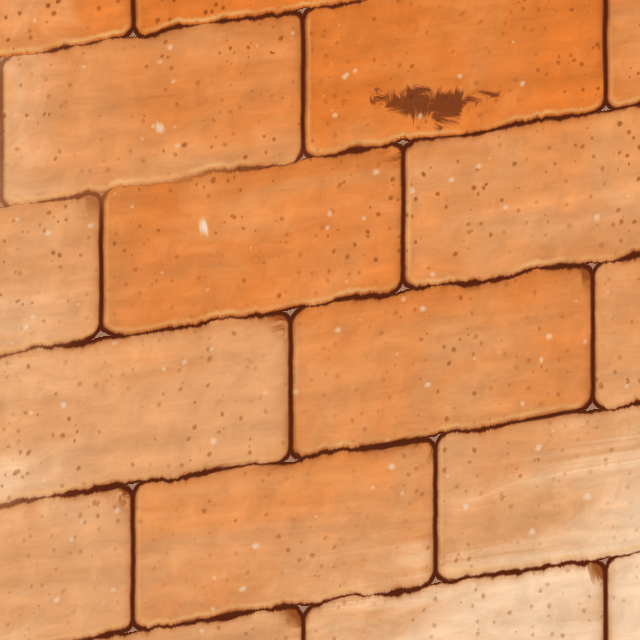
Give the GLSL for this texture, as a Shadertoy shader.

```glsl
// Weathered orange brick wall in running bond, its courses climbing to the right.

const float SLOPE = 0.158;                  // rise of the courses
const vec2 BRICK = vec2(0.472, 0.2325);     // brick pitch
const float FIRST_BED = 0.091;              // depth of the uppermost bed joint
const vec3 WARM = vec3(0.88, 0.48, 0.20);
const vec3 PALE = vec3(0.89, 0.63, 0.42);
const vec3 CREAM = vec3(0.96, 0.82, 0.68);
const vec3 SOOT = vec3(0.34, 0.14, 0.07);
const vec3 RUST = vec3(0.62, 0.31, 0.12);
const vec3 MORTAR = vec3(0.66, 0.49, 0.40);

vec2 hash2(vec2 p) {
    vec3 q = fract(vec3(p.xyx) * vec3(0.1031, 0.1030, 0.0973));
    q += dot(q, q.yzx + 33.33);
    return fract((q.xx + q.yz) * q.zy);
}

// Layered, warped sines, roughly -1 to 1
float waves(vec2 p) {
    float sum = 0.0, amp = 0.6;
    for (int i = 0; i < 5; i++) {
        p = mat2(0.8, 0.6, -0.6, 0.8) * p;
        p += 0.7 * sin(p.yx * 1.3 + float(i));
        sum += amp * sin(p.x) * cos(p.y);
        p *= 1.9;
        amp *= 0.62;
    }
    return sum;
}

// Cellular noise: distance to the nearest seed, and that seed's random value
vec2 cells(vec2 p) {
    vec2 base = floor(p), best = vec2(9.0, 0.0);
    for (int y = -1; y <= 1; y++)
    for (int x = -1; x <= 1; x++) {
        vec2 id = base + vec2(x, y);
        float d = length(id + hash2(id) - p);
        if (d < best.x) best = vec2(d, hash2(id + 71.0).x);
    }
    return best;
}

// Soft spots of uneven size and strength on the given share of cells
float spots(vec2 p, float share, float radius) {
    vec2 c = cells(p);
    float size = fract(c.y * 57.0);
    float r = radius * (0.5 + size);
    return (1.0 - smoothstep(0.2 * r, r, c.x)) * step(1.0 - share, c.y) * (0.4 + 0.6 * size);
}

float blob(vec2 p, vec2 centre, vec2 size) {
    vec2 q = (p - centre) / size;
    return exp(-dot(q, q));
}

float roundedBox(vec2 p, vec2 halfSize, float radius) {
    vec2 q = abs(p) - halfSize + radius;
    return length(max(q, 0.0)) + min(max(q.x, q.y), 0.0) - radius;
}

// Sideways start of a course: half bond with a slow drift
float courseShift(float row) {
    float turn = row * 1.5708;
    return mod(row, 2.0) < 0.5 ? 0.183 + 0.025 * cos(turn) : 0.464 + 0.010 * sin(turn);
}

// Clay tone: warmer on high courses, bleached at the left and the lower right
vec3 clay(vec2 uv, vec2 along, float row, float col) {
    float mottle = waves(along * vec2(9.0, 17.0) + 5.0 * row);
    float streak = waves(along * vec2(5.0, 42.0) + 3.0 * col);
    float warmth = 0.32 + 0.9 * (uv.y - 0.5) + 0.22 * cos(2.4 * col);
    warmth += 0.4 * float(row < 0.5) + 0.28 * mottle;
    vec3 color = mix(PALE, WARM, clamp(warmth, 0.0, 1.0));
    float bleach = smoothstep(0.25, 0.9, uv.x - 1.6 * uv.y + 0.22 * streak);
    float leftWear = (1.0 - smoothstep(0.0, 0.25, uv.x)) * (0.2 + 0.5 * mottle);
    color = mix(color, CREAM, clamp(0.9 * bleach + leftWear, 0.0, 0.9));
    float grain = waves(along * vec2(60.0, 85.0)) + 0.7 * waves(along * vec2(24.0, 38.0) + 9.0);
    return color * (1.0 + 0.04 * streak + 0.045 * grain);
}

void mainImage(out vec4 fragColor, in vec2 fragCoord) {
    vec2 uv = fragCoord / iResolution.xy;
    float pixel = 1.0 / iResolution.y;

    // Wall coordinates, roughened so that the bed joints wander
    float rough = waves(uv * vec2(27.0, 9.0));
    vec2 along = vec2(uv.x, 1.0 - uv.y + SLOPE * uv.x);
    vec2 wall = along + vec2(0.0012 * waves(uv.yx * 22.0), 0.0055 * rough);
    float row = floor((wall.y - FIRST_BED) / BRICK.y) + 1.0;
    float column = (wall.x - courseShift(row)) / BRICK.x;
    float col = floor(column);
    vec2 local = vec2(fract(column), fract((wall.y - FIRST_BED) / BRICK.y)) - 0.5;
    local *= BRICK;

    // Chipped outline: steady upright joints, bed joints that pinch and swell
    float crumble = waves(uv * vec2(30.0, 22.0) + 4.0);
    vec2 gap = vec2(0.0036, 0.0026 + 0.0034 * crumble);
    float edge = roundedBox(local, 0.5 * BRICK - gap, 0.020);

    vec3 color = clay(uv, along, row, col);

    // Clustered pits, a scarred patch and pale chips
    float cluster = 0.35 + 0.65 * smoothstep(-0.3, 0.5, waves(uv * 13.0));
    vec2 ragged = along + 0.004 * vec2(crumble, rough);
    float pits = spots(ragged * vec2(75.0, 68.0), 0.22, 0.30) * cluster;
    float scar = blob(uv, vec2(0.67, 0.835), vec2(0.09, 0.030));
    scar = smoothstep(0.25, 0.7, scar + 0.45 * waves(ragged * vec2(75.0, 60.0)) - 0.1) * step(0.05, scar);
    float flecks = spots(ragged * 42.0 + 17.0, 0.07, 0.22);
    float chips = spots(uv * 9.0 + 0.12 * rough, 0.05, 0.12);
    color = mix(color, RUST * 0.85, pits * (0.35 + 0.45 * uv.y));
    color = mix(color, SOOT, 0.7 * scar);
    color = mix(color, vec3(0.95, 0.86, 0.77), max(0.6 * flecks, chips));

    // Pale broken rims on lower and left edges
    float lit = max(smoothstep(0.09, 0.11, local.y), 1.0 - smoothstep(-0.23, -0.22, local.x));
    float rim = smoothstep(-0.014, -0.007, edge) * (1.0 - smoothstep(-0.006, -0.002, edge));
    color = mix(color, vec3(0.97, 0.75, 0.49), rim * lit * (0.5 + 0.4 * rough));

    // Dirt by the joints and stains in the upper right corners
    float worn = 1.0 - 0.85 * blob(uv, vec2(0.26, 0.715), vec2(0.2, 0.05));
    worn *= 0.5 + 0.5 * smoothstep(0.0, 0.16, uv.x);
    float stain = blob(local, vec2(0.226, -0.106), vec2(0.018, 0.022));
    stain *= smoothstep(-0.25, 0.3, waves(uv * 50.0 + row));
    float dirt = (0.45 + 0.35 * crumble) * exp(190.0 * min(edge, 0.0));
    color = mix(color, RUST * 0.9, worn * clamp(dirt + 0.9 * stain, 0.0, 0.9));

    // Dark open joints, with grey mortar where they widen
    vec3 joint = mix(SOOT, MORTAR, smoothstep(0.0055, 0.0085, edge));
    float open = smoothstep(-0.0005 - pixel, 0.0010 + pixel, edge);
    color = mix(color, joint, open * worn);
    fragColor = vec4(color, 1.0);
}
```
